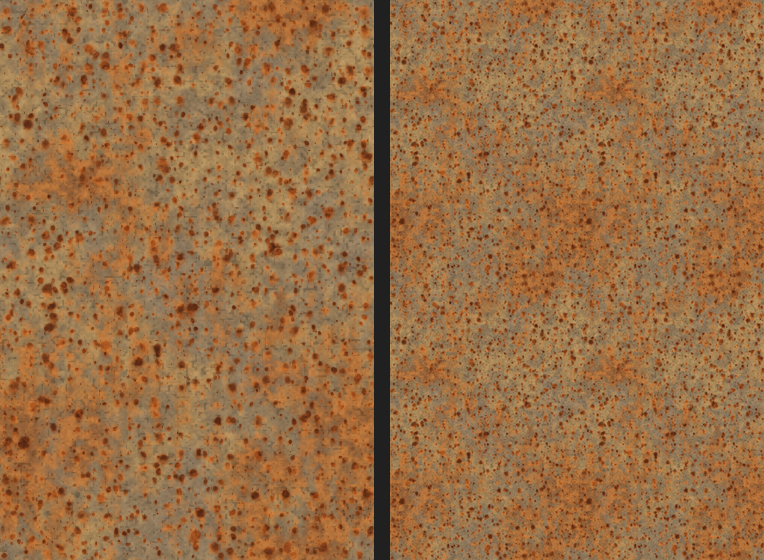
Left: one tile. Right: repeated 2 by 2.
Reproduce this texture procedurally as a WebGL 2 fragment shader.

```glsl
#version 300 es
precision highp float;

uniform vec2 u_resolution;
out vec4 fragColor;

const vec2 SHEET = vec2(2.0, 3.0); // proportions of the sheet, keeps cells square

// Three random values for a whole-numbered cell
vec3 hash3(vec2 cell, float seed) {
    uvec3 v = uvec3(ivec3(vec3(cell, seed))) * 1664525u + 1013904223u;
    v.x += v.y * v.z; v.y += v.z * v.x; v.z += v.x * v.y;
    v ^= v >> 16u;
    v.x += v.y * v.z; v.y += v.z * v.x; v.z += v.x * v.y;
    return vec3(v >> 8u) / 16777216.0;
}

// Value noise that wraps after a whole number of cells
float noise(vec2 uv, vec2 cells, float seed) {
    vec2 g = uv * cells;
    vec2 c = floor(g);
    vec2 f = g - c;
    f = f * f * (3.0 - 2.0 * f);
    vec2 lo = mod(c, cells);
    vec2 hi = mod(c + 1.0, cells);
    float bottom = mix(hash3(lo, seed).x, hash3(vec2(hi.x, lo.y), seed).x, f.x);
    float top = mix(hash3(vec2(lo.x, hi.y), seed).x, hash3(hi, seed).x, f.x);
    return mix(bottom, top, f.y);
}

float fbm(vec2 uv, vec2 cells, float seed) {
    float sum = 0.0;
    float weight = 0.5;
    for (int i = 0; i < 4; i++) {
        sum += weight * noise(uv, cells, seed + float(i));
        cells *= 2.0;
        weight *= 0.5;
    }
    return sum / 0.9375;
}

// Scattered pits: x = dark core, y = stain running down from it
vec2 rustSpots(vec2 uv, vec2 cells, float density, float rough, float seed) {
    vec2 g = uv * cells;
    vec2 base = floor(g);
    vec2 spots = vec2(0.0);
    for (int j = -1; j <= 1; j++) {
        for (int i = -1; i <= 1; i++) {
            vec2 cell = base + vec2(i, j);
            vec2 id = mod(cell, cells);
            vec3 place = hash3(id, seed);
            vec3 kind = hash3(id, seed + 50.0);
            float cluster = noise(id / cells, SHEET * 4.0, seed + 90.0);
            float present = step(place.z, density * (0.35 + 1.3 * cluster));
            float size = mix(0.13, 0.29, kind.x * kind.x);
            vec2 d = (g - cell - 0.2 - 0.6 * place.xy) / size;
            float core = length(d * vec2(1.0, 0.85)) + rough * 1.5;
            float run = d.y < 0.0 ? mix(0.42, 0.75, kind.y) : 0.95;
            float stain = length(d * vec2(0.88, run)) + rough * 0.9;
            vec2 mask = 1.0 - smoothstep(vec2(0.35, 0.45), vec2(1.0, 1.35), vec2(core, stain));
            mask.x *= mix(0.45, 1.0, kind.z);
            spots = max(spots, mask * present);
        }
    }
    return spots;
}

void main() {
    vec2 uv = gl_FragCoord.xy / u_resolution;

    // Grain and uneven outlines
    float grain = noise(uv, SHEET * 85.0, 1.0) - 0.5;
    float grit = fbm(uv, SHEET * 24.0, 5.0) - 0.5;
    float rough = fbm(uv, SHEET * 20.0, 11.0) - 0.5;
    vec2 bend = vec2(noise(uv, SHEET * 22.0, 17.0), noise(uv, SHEET * 22.0, 18.0)) - 0.5;
    vec2 bent = uv + bend * 0.014 / SHEET;

    // Weathered metal with pale ochre and cool bare areas
    float ochre = smoothstep(0.3, 0.7, fbm(uv, SHEET * 7.0, 21.0) + grit * 0.5);
    vec3 color = mix(vec3(0.575, 0.48, 0.355), vec3(0.665, 0.535, 0.35), ochre);
    float bare = smoothstep(0.54, 0.7, fbm(uv, SHEET * 3.0, 31.0));
    color = mix(color, vec3(0.55, 0.475, 0.38), bare * 0.7);

    // Broad rust wash, drawn out vertically
    float cloud = fbm(uv, SHEET * 2.0, 41.0);
    float streak = fbm(uv, vec2(36.0, 15.0), 51.0) - 0.5;
    float wash = smoothstep(0.38, 0.7, cloud + streak * 0.45 + grit * 0.4);
    vec3 washColor = mix(vec3(0.6, 0.37, 0.2), vec3(0.69, 0.42, 0.2), smoothstep(-0.15, 0.15, grit));
    color = mix(color, washColor, wash * 0.85);

    // Pits of three sizes and their stains
    vec2 large = rustSpots(bent, SHEET * 10.0, 0.55, rough, 101.0);
    vec2 medium = rustSpots(bent, SHEET * 15.0, 0.55, rough, 301.0);
    vec2 small = rustSpots(bent, SHEET * 27.0, 0.25 + 0.25 * wash, rough, 501.0);
    float stain = max(max(large.y, medium.y), small.y * 0.6);
    float core = max(max(large.x, medium.x * 0.95), small.x * 0.6);
    vec3 stainColor = mix(vec3(0.62, 0.31, 0.12), vec3(0.73, 0.4, 0.16), smoothstep(-0.2, 0.2, rough + grit));
    color = mix(color, stainColor, stain * 0.85);
    vec3 coreColor = mix(vec3(0.32, 0.14, 0.07), vec3(0.52, 0.22, 0.07), smoothstep(-0.15, 0.2, grit + grain * 0.3));
    color = mix(color, coreColor, core * 0.9);

    // Fine mottling and tiny dark specks
    color *= 1.0 + grain * 0.13 + grit * 0.28;
    float speck = smoothstep(0.72, 0.9, noise(uv, SHEET * 62.0, 71.0));
    color *= 1.0 - speck * 0.16;
    fragColor = vec4(clamp(color, 0.0, 1.0), 1.0);
}
```
